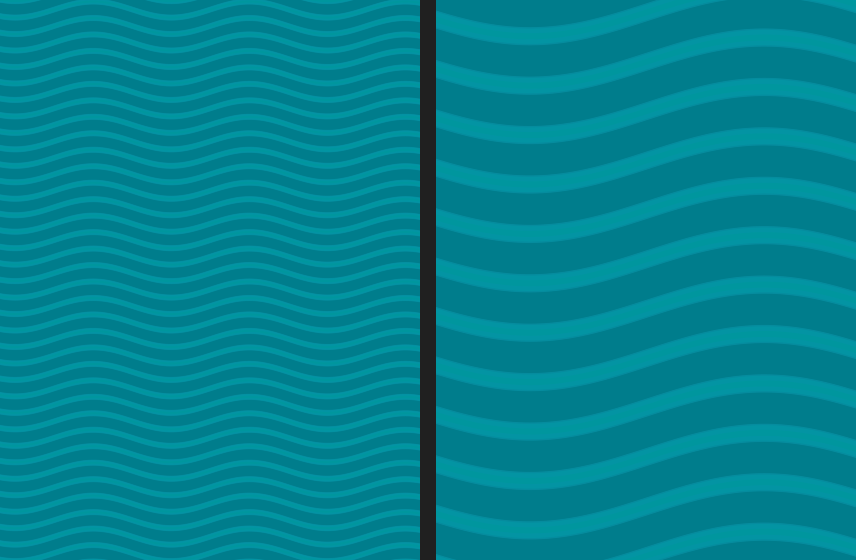
Left: the whole. Right: its middle third, enlarged.
Reproduce this pattern procedurally as a Shadertoy shader.

```glsl
const float ROWS = 34.0;           // stripes down the canvas
const float WAVES = 2.69;          // wave periods across the canvas
const float CREST_X = 0.222;       // first crest, in canvas widths
const float AMPLITUDE = 0.487;     // wave height, in row spacings
const float ROW_OFFSET = 0.42;     // mean stripe centre within a row
const float RIM_HALF = 0.184;      // half widths, in row spacings
const float BAND_HALF = 0.155;
const float CORE_HALF = 0.062;

const vec3 GROUND = vec3(0.00, 0.49, 0.55);
const vec3 RIM = vec3(0.02, 0.55, 0.62);
const vec3 BAND = vec3(0.01, 0.58, 0.64);
const vec3 CORE = vec3(0.00, 0.59, 0.62);

const float TAU = 6.2831853;

// Distance to the nearest wavy stripe centre, in row spacings
float stripeDistance(vec2 uv) {
    float wave = AMPLITUDE * cos(TAU * WAVES * (uv.x - CREST_X));
    float row = uv.y * ROWS - ROW_OFFSET - wave;
    return abs(fract(row + 0.5) - 0.5);
}

// Smooth coverage of a stripe with the given half width
float coverage(float dist, float halfWidth, float blur) {
    return 1.0 - smoothstep(halfWidth - blur, halfWidth + blur, dist);
}

void mainImage(out vec4 fragColor, in vec2 fragCoord) {
    vec2 uv = fragCoord / iResolution.xy;
    float dist = stripeDistance(uv);
    float blur = 0.6 * ROWS / iResolution.y;

    // Nested tones from the rim to the core
    vec3 color = mix(GROUND, RIM, coverage(dist, RIM_HALF, blur));
    color = mix(color, BAND, coverage(dist, BAND_HALF, blur));
    color = mix(color, CORE, coverage(dist, CORE_HALF, blur));

    fragColor = vec4(color, 1.0);
}
```
